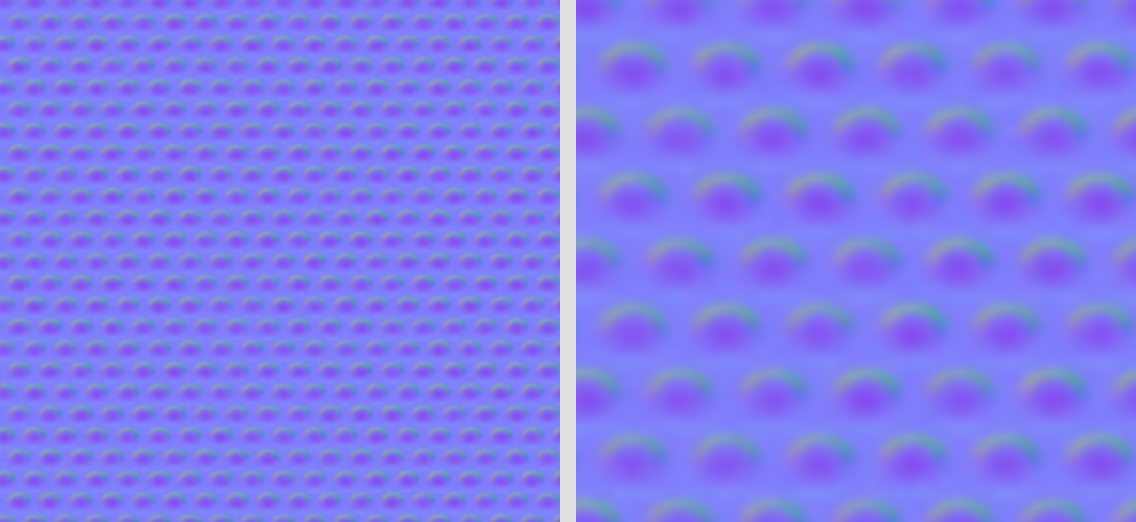
Left, the full canvas; right, a detail of the centre.
This texture map is drawn by a Shadertoy shader. Its source:

```glsl
// Tangent-space normal map of a staggered grid of soft oval dimples.
// Each dimple adds a dark lower slope, a bright upper rim crescent and a
// sideways tilt to a flat normal; wrapped hashes and noise vary them slightly.

#define GRID vec2(18.0, 24.0)          // dimples across, rows down (even)
#define ROW_HEIGHT 0.699               // row spacing in column widths
#define GRID_SHIFT vec2(0.11, -0.05)   // offset of the first dimple, in cells
#define DIMPLE_RADII vec2(0.35, 0.27)  // oval half size in column widths
#define CORE_RADII vec2(0.27, 0.19)    // extent of the lower slope
#define RIM_WIDTH 0.30                 // rim softness relative to the oval
#define FLAT_COLOR vec3(0.50, 0.50, 0.985)
#define CORE_TINT vec3(0.015, -0.175, -0.045)
#define RIM_TINT vec3(-0.005, 0.125, -0.19)
#define VARIATION 0.22                 // strength change between dimples
#define GRAIN_GRID vec2(128.0, 120.0)  // wrapped noise cells
#define GRAIN 0.022

float hash(vec2 p) {
    vec3 q = fract(p.xyx * vec3(0.1031, 0.1030, 0.0973));
    q += dot(q, q.yzx + 33.33);
    return fract((q.x + q.y) * q.z);
}

// Value noise that wraps after a whole number of cells
float wrappedNoise(vec2 p, vec2 period) {
    vec2 cell = floor(p);
    vec2 f = fract(p);
    f = f * f * (3.0 - 2.0 * f);
    vec2 lo = mod(cell, period);
    vec2 hi = mod(cell + 1.0, period);
    return mix(mix(hash(lo), hash(vec2(hi.x, lo.y)), f.x),
               mix(hash(vec2(lo.x, hi.y)), hash(hi), f.x), f.y);
}

float bell(vec2 p) {
    return exp(-dot(p, p));
}

// Colour offset of one dimple; p is measured from its centre
vec3 dimple(vec2 p, vec2 id) {
    float strength = 1.0 + VARIATION * (hash(id) - 0.5);
    float sideStrength = 1.0 + 2.0 * VARIATION * (hash(id + 57.0) - 0.5);

    vec2 oval = p / DIMPLE_RADII;
    float r = length(oval);
    vec2 dir = oval / max(r, 0.001);
    float ring = exp(-pow((r - 0.86) / RIM_WIDTH, 2.0));

    // Lower slope and upper crescent
    float core = bell((p + vec2(0.0, 0.055)) / CORE_RADII);
    float rim = ring * smoothstep(-0.25, 0.85, dir.y);
    vec3 tint = strength * (CORE_TINT * core + RIM_TINT * rim);

    // Sideways tilt, stronger and darker on the right
    float side = ring * dir.x * smoothstep(-0.8, 0.4, dir.y);
    tint.r -= sideStrength * side * (side > 0.0 ? 0.13 : 0.07);
    tint.b -= 0.07 * abs(side);

    // Pale lip under the dimple
    tint.g += 0.045 * bell((p + vec2(0.0, 0.34)) / vec2(0.30, 0.10));
    return tint;
}

void mainImage(out vec4 fragColor, in vec2 fragCoord) {
    vec2 uv = fragCoord / iResolution.xy;
    vec2 grid = uv * GRID - GRID_SHIFT;
    vec3 color = FLAT_COLOR;

    // Sum the nearest dimples in three staggered rows
    float nearestRow = floor(grid.y + 0.5);
    for (int j = -1; j <= 1; j++) {
        float row = nearestRow + float(j);
        float stagger = 0.5 * mod(row, 2.0);
        float nearestColumn = floor(grid.x - stagger + 0.5);
        for (int i = -1; i <= 1; i++) {
            float column = nearestColumn + float(i);
            vec2 p = grid - vec2(column + stagger, row);
            p.y *= ROW_HEIGHT;
            color += dimple(p, mod(vec2(column, row), GRID));
        }
    }

    // Faint grain in the two slope channels
    vec2 grainPos = uv * GRAIN_GRID;
    color.r += GRAIN * (wrappedNoise(grainPos, GRAIN_GRID) - 0.5);
    color.g += GRAIN * (wrappedNoise(grainPos + vec2(31.0, 17.0), GRAIN_GRID) - 0.5);

    fragColor = vec4(clamp(color, 0.0, 1.0), 1.0);
}
```
